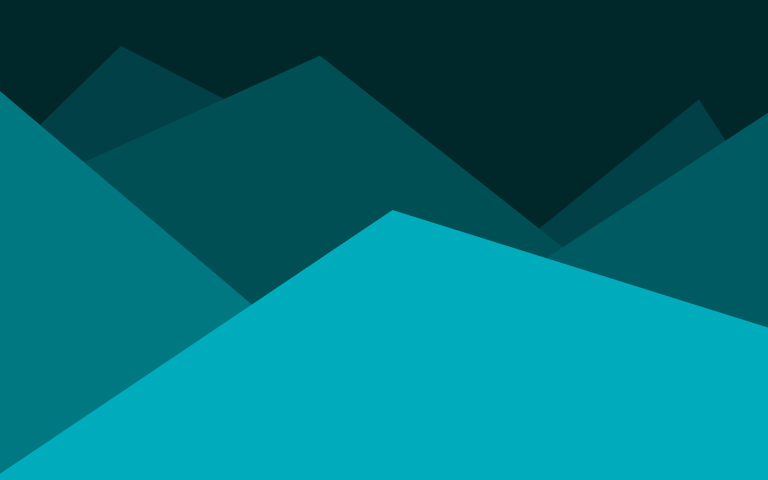
This background is drawn by a Shadertoy shader. Its source:

```glsl
const float ASPECT = 1.6;

const vec3 SKY        = vec3(0.0, 0.155, 0.163);
const vec3 FAR_TEAL   = vec3(0.0, 0.250, 0.273);
const vec3 MID_TEAL   = vec3(0.0, 0.308, 0.335);
const vec3 RIGHT_TEAL = vec3(0.0, 0.352, 0.380);
const vec3 LEFT_TEAL  = vec3(0.0, 0.470, 0.510);
const vec3 FRONT_TEAL = vec3(0.0, 0.675, 0.735);

// Summits on a canvas of ASPECT by 1
const vec2 FAR_LEFT_PEAK  = vec2(0.2520, 0.9045);
const vec2 FAR_RIGHT_PEAK = vec2(1.4560, 0.7930);
const vec2 MID_PEAK       = vec2(0.6667, 0.8840);
const vec2 RIGHT_PEAK     = vec2(1.6000, 0.7650);
const vec2 LEFT_PEAK      = vec2(0.0000, 0.8104);
const vec2 FRONT_PEAK     = vec2(0.8177, 0.5625);

// Steepness of each left and right flank
const vec2 FAR_LEFT_SLOPES  = vec2(0.975, 0.515);
const vec2 FAR_RIGHT_SLOPES = vec2(0.809, 1.550);
const vec2 MID_SLOPES       = vec2(0.451, 0.789);
const vec2 RIGHT_SLOPES     = vec2(0.655, 0.000);
const vec2 LEFT_SLOPES      = vec2(0.000, 0.848);
const vec2 FRONT_SLOPES     = vec2(0.672, 0.313);

// Signed distance to a mountain, negative inside
float mountainDistance(vec2 p, vec2 peak, vec2 slopes) {
    vec2 q = p - peak;
    vec2 flanks = (q.y + vec2(-q.x, q.x) * slopes) / sqrt(1.0 + slopes * slopes);
    return max(flanks.x, flanks.y);
}

// Paint one flat mountain over the layers behind it
void addMountain(inout vec3 color, vec2 p, vec2 peak, vec2 slopes, vec3 tint) {
    float pixel = 1.0 / iResolution.y;
    float coverage = clamp(0.5 - mountainDistance(p, peak, slopes) / pixel, 0.0, 1.0);
    color = mix(color, tint, coverage);
}

void mainImage(out vec4 fragColor, in vec2 fragCoord) {
    vec2 p = fragCoord / iResolution.xy * vec2(ASPECT, 1.0);
    vec3 color = SKY;

    // Distant summits
    addMountain(color, p, FAR_LEFT_PEAK, FAR_LEFT_SLOPES, FAR_TEAL);
    addMountain(color, p, FAR_RIGHT_PEAK, FAR_RIGHT_SLOPES, FAR_TEAL);

    // Middle range and side ridges
    addMountain(color, p, MID_PEAK, MID_SLOPES, MID_TEAL);
    addMountain(color, p, RIGHT_PEAK, RIGHT_SLOPES, RIGHT_TEAL);
    addMountain(color, p, LEFT_PEAK, LEFT_SLOPES, LEFT_TEAL);

    // Bright foreground
    addMountain(color, p, FRONT_PEAK, FRONT_SLOPES, FRONT_TEAL);

    fragColor = vec4(color, 1.0);
}
```
